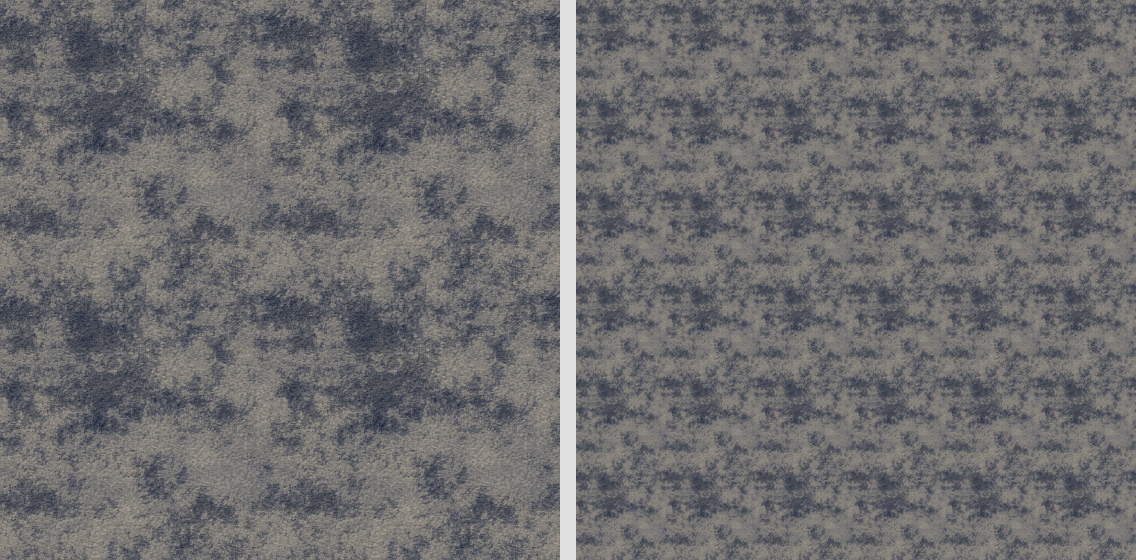
Left: one tile. Right: repeated 3 by 3.
Write a three.js fragment shader that draws this texture.

```glsl
// Weathered plaster: ragged taupe patches flaking over slate and navy, with fine grain.
varying vec2 vUv;

const float TAU = 6.2831853;
const float REPEATS = 2.0;
const vec3 NAVY = vec3(0.200, 0.220, 0.272);
const vec3 TAUPE = vec3(0.580, 0.560, 0.535);
const vec3 WARM_TINT = vec3(0.008, 0.003, -0.010);
const vec2 LIGHT_STEP = vec2(-0.002, 0.004);

vec2 hash2(vec2 cell, float seed) {
  vec3 q = fract(cell.xyx * vec3(0.1031, 0.1030, 0.0973) + seed * 0.137);
  q += dot(q, q.yzx + 33.33);
  return fract((q.xx + q.yz) * q.zy);
}

// Slope of a random direction at one lattice corner
float cornerSlope(vec2 cell, vec2 offset, vec2 period, float seed) {
  float angle = TAU * hash2(mod(cell, period), seed).x;
  return dot(vec2(cos(angle), sin(angle)), offset);
}

// Gradient noise that wraps after one unit of p
float wrapNoise(vec2 p, vec2 period, float seed) {
  vec2 cell = floor(p * period);
  vec2 f = fract(p * period);
  vec2 w = f * f * f * (f * (f * 6.0 - 15.0) + 10.0);
  vec2 e = vec2(1.0, 0.0);
  float low = mix(cornerSlope(cell, f, period, seed),
                  cornerSlope(cell + e.xy, f - e.xy, period, seed), w.x);
  float high = mix(cornerSlope(cell + e.yx, f - e.yx, period, seed),
                   cornerSlope(cell + e.xx, f - e.xx, period, seed), w.x);
  return mix(low, high, w.y);
}

float layeredNoise(vec2 p, float period, float gain, float seed) {
  float sum = 0.0;
  float amplitude = 1.0;
  for (int i = 0; i < 5; i++) {
    sum += amplitude * wrapNoise(p, vec2(period), seed + 7.0 * float(i));
    period *= 2.0;
    amplitude *= gain;
  }
  return sum;
}

// Wrapping cellular noise: distance to the nearest scattered point
float cellDistance(vec2 p, float period, float seed) {
  vec2 cell = floor(p * period);
  vec2 f = fract(p * period);
  float nearest = 2.0;
  for (int y = -1; y <= 1; y++) {
    for (int x = -1; x <= 1; x++) {
      vec2 side = vec2(float(x), float(y));
      vec2 point = side + hash2(mod(cell + side, vec2(period)), seed);
      nearest = min(nearest, length(point - f));
    }
  }
  return nearest;
}

// Crumbly surface height: rough noise with small rounded flakes
float crumble(vec2 p) {
  float flakes = 0.45 - cellDistance(p, 46.0, 21.0);
  return layeredNoise(p, 12.0, 0.8, 30.0) + 0.45 * flakes;
}

// Slow light and dark drift across one tile
float drift(vec2 p) {
  return -0.09 * cos(TAU * (p.x - 0.32)) - 0.11 * cos(TAU * (p.y - 0.70));
}

void main() {
  vec2 p = vUv * REPEATS;
  vec2 warp = vec2(wrapNoise(p, vec2(9.0), 3.0), wrapNoise(p, vec2(9.0), 4.0));
  vec2 q = p + 0.012 * warp;

  // Broad clouds and ragged patch edges
  float cloud = 0.72 * layeredNoise(q, 4.0, 0.65, 10.0) + drift(p);
  float height = crumble(q);
  float patchMask = smoothstep(-0.11, 0.11, cloud + 0.62 * height + 0.03);
  float stain = smoothstep(0.22, 0.42, -cloud - 0.5 * height);
  float fade = layeredNoise(p, 5.0, 0.6, 50.0);

  // Raking light and two sizes of grain
  float relief = height - crumble(q + LIGHT_STEP);
  float grain = wrapNoise(p, vec2(84.0, 124.0), 60.0);
  float grit = wrapNoise(p, vec2(150.0, 190.0), 70.0);

  float tone = 0.60 + 0.23 * (patchMask - 0.5) + 0.18 * cloud + 0.18 * fade;
  tone += 0.08 * height + 0.30 * relief + 0.30 * grain + 0.24 * grit - 0.16 * stain;

  vec3 colour = mix(NAVY, TAUPE, clamp(tone, -0.15, 1.2));
  colour += WARM_TINT * (patchMask - 0.5 + fade);
  gl_FragColor = vec4(colour, 1.0);
}
```
